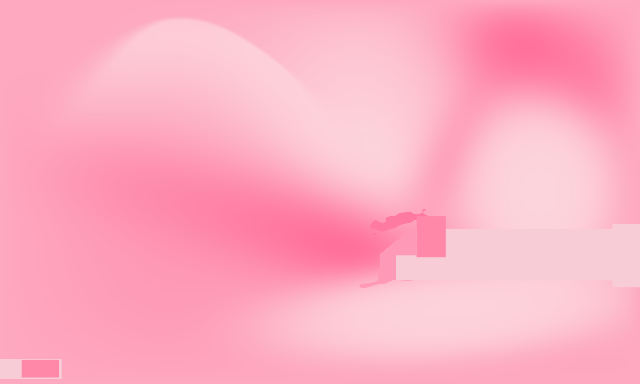
Reproduce this background procedurally as a Shadertoy shader.

```glsl
// Soft pink silk: a tone field is built by blending rotated glows and one
// crested fold, then mapped onto a light-to-deep pink ramp.
// Flat rectangles and a ragged smear are laid over the gradient.

float hash(vec2 p) {
    vec3 q = fract(vec3(p.xyx) * 0.1031);
    q += dot(q, q.yzx + 33.33);
    return fract((q.x + q.y) * q.z);
}

float noise(vec2 p) {
    vec2 i = floor(p), f = fract(p);
    f = f * f * (3.0 - 2.0 * f);
    return mix(mix(hash(i), hash(i + vec2(1, 0)), f.x),
               mix(hash(i + vec2(0, 1)), hash(i + vec2(1, 1)), f.x), f.y);
}

// Squared distance in a rotated ellipse, 1 on its rim
float ellipse2(vec2 p, vec2 center, vec2 radii, float angle) {
    float c = cos(angle), s = sin(angle);
    vec2 d = mat2(c, -s, s, c) * (p - center) / radii;
    return dot(d, d);
}

float glow(vec2 p, vec2 center, vec2 radii, float angle) {
    return exp(-ellipse2(p, center, radii, angle));
}

// Glow with a flat middle
float plateau(vec2 p, vec2 center, vec2 radii, float angle) {
    float d2 = ellipse2(p, center, radii, angle);
    return exp(-d2 * d2);
}

float cover(float dist) {
    float px = 1.0 / iResolution.y;
    return 1.0 - smoothstep(-0.5 * px, 0.5 * px, dist);
}

float boxDist(vec2 p, vec2 lo, vec2 hi) {
    vec2 d = max(lo - p, p - hi);
    return max(d.x, d.y);
}

float segmentDist(vec2 p, vec2 a, vec2 b) {
    vec2 ab = b - a;
    return length(p - a - ab * clamp(dot(p - a, ab) / dot(ab, ab), 0.0, 1.0));
}

// Light fold: crisp along the crest, soft at both ends and below
float fold(vec2 p) {
    float k = (p.x - 0.47) / 0.46;
    float below = 0.52 + 0.437 * exp(-k * k) - p.y;
    float soft = 0.012 + 0.15 * (1.0 - smoothstep(0.1, 0.45, p.x))
               + 0.15 * smoothstep(0.72, 1.0, p.x);
    float ends = smoothstep(-0.05, 0.45, p.x) * (1.0 - smoothstep(0.85, 1.1, p.x));
    return smoothstep(-0.3 * soft, soft, below) * exp(-below * below / 0.048) * ends;
}

// 0 is the lightest pink, 1 the deepest
float silkTone(vec2 p) {
    float tone = 0.44;
    tone = mix(tone, 0.58, glow(p, vec2(0.43, 0.26), vec2(0.36, 0.24), -0.2));
    tone = mix(tone, 0.16, glow(p, vec2(0.98, 0.80), vec2(0.36, 0.26), 0.0));
    tone = mix(tone, 0.04, fold(p));
    // Light hollow above the deep band
    tone = mix(tone, 0.0, glow(p, vec2(0.98, 0.60), vec2(0.24, 0.16), -0.8));
    tone = mix(tone, 0.70, glow(p, vec2(0.45, 0.47), vec2(0.38, 0.14), -0.3));
    tone = mix(tone, 1.03, glow(p, vec2(0.91, 0.35), vec2(0.40, 0.115), -0.3));
    // Deep bend on the right
    tone = mix(tone, 0.56, glow(p, vec2(1.20, 0.62), vec2(0.30, 0.08), 1.12));
    tone = mix(tone, 0.80, glow(p, vec2(1.50, 0.78), vec2(0.16, 0.14), -0.5));
    tone = mix(tone, 1.03, glow(p, vec2(1.37, 0.88), vec2(0.20, 0.14), -0.4));
    // Light pools
    tone = mix(tone, 0.0, plateau(p, vec2(1.41, 0.50), vec2(0.20, 0.25), 0.0));
    tone = mix(tone, 0.02, plateau(p, vec2(1.19, 0.19), vec2(0.50, 0.13), 0.09));
    // Even pink rim
    vec2 rim = min(p, vec2(1.67, 1.0) - p);
    return mix(tone, 0.44, exp(-max(min(rim.x, rim.y), 0.0) / 0.033));
}

void mainImage(out vec4 fragColor, in vec2 fragCoord) {
    vec2 p = fragCoord / iResolution.xy * vec2(1.67, 1.0);
    vec3 color = mix(vec3(0.99, 0.83, 0.86), vec3(1.0, 0.45, 0.61), silkTone(p));
    vec3 paleFlat = vec3(0.97, 0.80, 0.84);
    vec3 deepFlat = vec3(1.0, 0.53, 0.66);

    // Ragged smear
    float ragged = 0.022 * (noise(p * vec2(45.0, 90.0)) - 0.5);
    float streak = segmentDist(p, vec2(0.98, 0.41), vec2(1.10, 0.44)) - 0.012;
    float tail = segmentDist(p, vec2(0.945, 0.256), vec2(1.02, 0.272)) - 0.006;
    color = mix(color, vec3(1.0, 0.48, 0.63), cover(streak + ragged));
    float patchDist = boxDist(p, vec2(0.989, 0.27), vec2(1.087, 0.41));
    patchDist = max(patchDist, p.y - 0.335 - 0.7 * (p.x - 0.98));
    color = mix(color, vec3(1.0, 0.60, 0.72), cover(min(patchDist, tail) + 0.5 * ragged));

    // Pale bar with its stepped ends
    float bar = boxDist(p, vec2(1.033, 0.27), vec2(1.8, 0.335));
    bar = min(bar, boxDist(p, vec2(1.087, 0.27), vec2(1.8, 0.404)));
    bar = min(bar, boxDist(p, vec2(1.598, 0.252), vec2(1.8, 0.417)));
    bar = min(bar, boxDist(p, vec2(-0.1, 0.013), vec2(0.161, 0.065)));
    color = mix(color, paleFlat, cover(bar));

    // Deep blocks
    float block = boxDist(p, vec2(1.087, 0.33), vec2(1.163, 0.437));
    block = min(block, boxDist(p, vec2(0.0565, 0.017), vec2(0.154, 0.063)));
    color = mix(color, deepFlat, cover(block));

    fragColor = vec4(color, 1.0);
}
```
